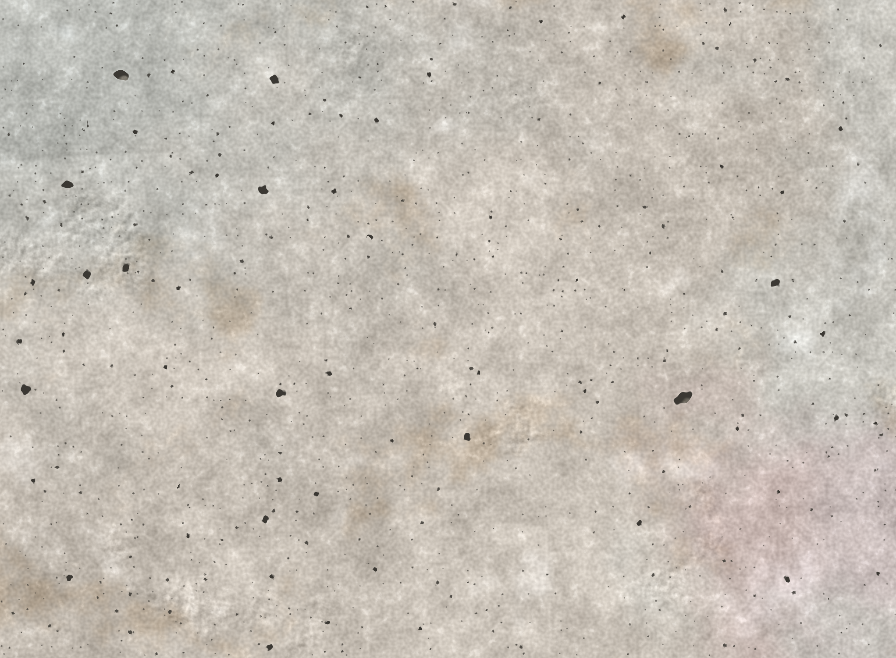
Reproduce this texture procedurally as a WebGL 1 fragment shader.

```glsl
precision highp float;
// Weathered bare concrete: layered gradient noise gives mottling and sandy grain,
// soft masks add rust stains, lime bloom and flaking, and jittered cells scatter
// air pores of several sizes, from pinpricks to a few ragged cavities.
uniform vec2 u_resolution;

const vec3 CEMENT = vec3(0.785, 0.754, 0.713);
const vec3 COOL_TINT = vec3(-0.045, -0.008, 0.012);
const vec3 PINK_TINT = vec3(0.030, -0.008, 0.012);
const vec3 RUST_TINT = vec3(-0.060, -0.085, -0.115);
const vec3 BLOOM_TINT = vec3(0.065, 0.072, 0.082);
const vec3 PORE_COLOR = vec3(0.23, 0.22, 0.20);
const vec3 CAVITY_FLOOR = vec3(0.50, 0.48, 0.44);
const float BROAD_CONTRAST = 0.075;
const float MOTTLE_CONTRAST = 0.085;
const float SAND_CONTRAST = 0.070;
const float GRAIN_CONTRAST = 0.085;
const float RELIEF_CONTRAST = 0.16;
const vec2 LIGHT_DIR = vec2(-0.6, 0.8);

vec2 hash2(vec2 p) {
  vec3 q = fract(p.xyx * vec3(0.1031, 0.1030, 0.0973));
  q += dot(q, q.yzx + 33.33);
  return fract((q.xx + q.yz) * q.zy);
}

float gradientDot(vec2 cell, vec2 offset, vec2 f) {
  float angle = 6.2832 * hash2(cell + offset).x;
  return dot(vec2(cos(angle), sin(angle)), f - offset);
}

float noise(vec2 p) {
  vec2 i = floor(p), f = fract(p);
  vec2 w = f * f * f * (f * (f * 6.0 - 15.0) + 10.0);
  float low = mix(gradientDot(i, vec2(0, 0), f), gradientDot(i, vec2(1, 0), f), w.x);
  float high = mix(gradientDot(i, vec2(0, 1), f), gradientDot(i, vec2(1, 1), f), w.x);
  return mix(low, high, w.y);
}

float fbm(vec2 p) {
  float sum = 0.0, gain = 1.0;
  for (int i = 0; i < 4; i++) {
    sum += gain * noise(p);
    p = mat2(1.6, 1.2, -1.2, 1.6) * p + 17.3;
    gain *= 0.55;
  }
  return sum;
}

// Signed distance to the ragged pore of this cell; far away if the cell is empty.
float poreDistance(vec2 p, float cells, float chance, float rMin, float rMax, float stretch) {
  vec2 id = floor(p * cells);
  vec2 place = hash2(id + cells * 3.7);
  vec2 kind = hash2(id + cells * 5.3 + 41.0);
  if (kind.x > chance) return 1.0;
  vec2 d = (fract(p * cells) - mix(vec2(0.2), vec2(0.8), place)) / cells;
  float angle = 6.2832 * fract(place.x * 7.0 + kind.y);
  float c = cos(angle), s = sin(angle);
  d = mat2(c, -s, s, c) * d * vec2(1.0, stretch);
  float radius = mix(rMin, rMax, kind.y * kind.y);
  return length(d) - radius * (1.0 + 0.8 * noise(p * 0.9 / radius));
}

float fillMask(float d, float soft) {
  return 1.0 - smoothstep(-soft, soft, d);
}

void main() {
  vec2 p = gl_FragCoord.xy / u_resolution.y;
  vec2 uv = gl_FragCoord.xy / u_resolution;
  float px = 0.75 / u_resolution.y;

  // Mottling and grain
  float broad = fbm(p * 3.2 + 5.0);
  float mottle = fbm(p * 15.0 + 31.0);
  float sand = fbm(p * 60.0 + 73.0);
  float grain = noise(p * 185.0 + 11.0);
  float tone = broad * BROAD_CONTRAST + mottle * MOTTLE_CONTRAST
             + sand * SAND_CONTRAST + grain * GRAIN_CONTRAST;
  vec3 color = CEMENT + tone;

  // Slow colour drift: cool upper left and right edge, pink lower right
  float drift = 0.25 * broad;
  float cool = 1.0 - smoothstep(0.1, 0.75, length(uv - vec2(0.0, 1.0)) + drift);
  cool += 0.6 * smoothstep(0.75, 1.0, uv.x + drift);
  float pink = 1.0 - smoothstep(0.05, 0.35, length(uv - vec2(0.97, 0.18)) + drift);
  color += COOL_TINT * cool + PINK_TINT * pink;

  // Rust stains and lime bloom with broken edges
  float rust = smoothstep(0.22, 0.65, fbm(p * 4.3 + 57.0) + 0.12 * sand);
  float bloom = smoothstep(0.30, 0.75, fbm(p * 5.0 + 91.0) + 0.25 * mottle);
  float flecks = smoothstep(0.38, 0.70, sand + 0.35 * mottle);
  color += RUST_TINT * rust + BLOOM_TINT * (bloom + 0.45 * flecks);

  // Flaking skin, lit from the upper left
  float flaking = smoothstep(0.25, 0.60, fbm(p * 4.0 + 123.0));
  float relief = fbm(p * 42.0) - fbm(p * 42.0 + LIGHT_DIR * 0.22);
  color += RELIEF_CONTRAST * relief * (0.12 + flaking);

  // Faint trowel ridge fading in from the left
  float ridge = p.y - 0.755 - 0.06 * p.x - 0.006 * noise(p * 9.0);
  float ridgeFade = 1.0 - smoothstep(0.15, 0.42, p.x);
  color -= 0.05 * ridgeFade * smoothstep(-0.004, 0.004, ridge) * exp(-max(ridge, 0.0) * 50.0);
  color += 0.03 * ridgeFade * fillMask(ridge, 0.004) * exp(min(ridge, 0.0) * 40.0);

  // Air pores, denser in some regions
  float density = clamp(1.0 + 1.1 * fbm(p * 2.6 + 201.0), 0.35, 1.8);
  float pinprick = fillMask(poreDistance(p, 85.0, 0.11 * density, 0.0006, 0.0014, 1.0), px);
  float small = fillMask(poreDistance(p, 37.0, 0.13 * density, 0.0012, 0.0030, 1.2), px);
  float medium = fillMask(poreDistance(p, 13.0, 0.22 * density, 0.0026, 0.0078, 1.2), px);
  color = mix(color, PORE_COLOR, max(0.75 * pinprick, max(0.85 * small, medium)));

  // Large cavities: shadowed upper lip, paler floor, bright rim
  float cavity = poreDistance(p, 3.1, 0.24, 0.012, 0.026, 1.7);
  float inward = poreDistance(p + LIGHT_DIR * 0.009, 3.1, 0.24, 0.012, 0.026, 1.7);
  vec3 hollow = mix(CAVITY_FLOOR + 0.2 * sand, PORE_COLOR, smoothstep(-0.009, 0.001, inward));
  color += 0.05 * fillMask(abs(cavity) - 0.003, 0.003);
  color = mix(color, hollow, fillMask(cavity, px));

  gl_FragColor = vec4(clamp(color, 0.0, 1.0), 1.0);
}
```
